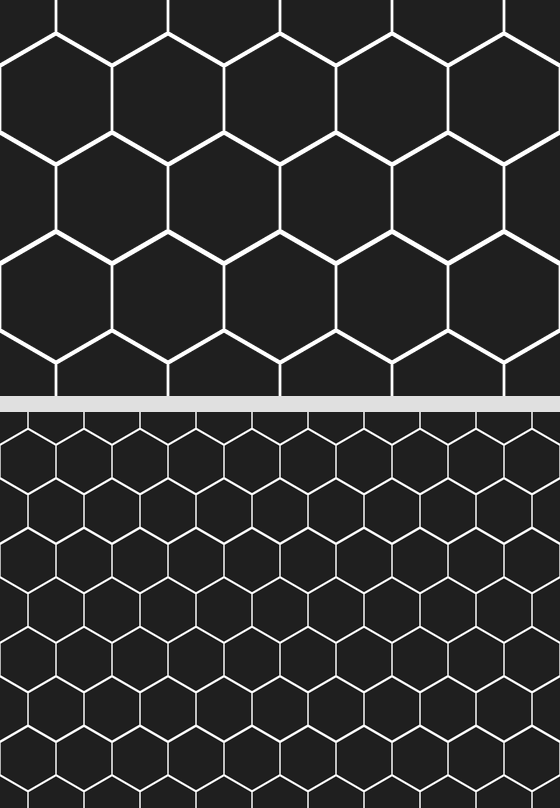
Top, the tile; bottom, the same tile 2 across and 2 down.
Write a WebGL 2 fragment shader that draws this pattern.

```glsl
#version 300 es
precision highp float;
// Honeycomb of thin white lines on charcoal: five columns by four rows.
// Each row band holds one zigzag of slanted edges plus the upright edges that
// leave its peaks upward and its valleys downward; odd rows shift half a column.

uniform vec2 u_resolution;
out vec4 outColor;

// Lengths are in column widths.
const float COLUMNS = 5.0;
const float ROWS = 4.0;                 // even, so the stagger wraps
const float ROW_PITCH = 0.882;
const float ZIGZAG_RISE = 0.2887;       // height from valley to peak
const float UPRIGHT_WIDTH = 0.0247;
const vec4 SLANT_WIDTHS = vec4(0.037, 0.043, 0.040, 0.037); // bottom row first
const vec3 CHARCOAL = vec3(0.122);
const vec3 LINE_WHITE = vec3(0.995);

// Antialiased coverage of a line, from the distance to its centre.
float lineCoverage(float dist, float width, float pixel) {
    return clamp((0.5 * width - dist) / pixel + 0.5, 0.0, 1.0);
}

void main() {
    vec2 grid = gl_FragCoord.xy / u_resolution * vec2(COLUMNS, ROWS);
    float pixel = COLUMNS / u_resolution.x;

    // Row band, with its height measured from the middle
    float row = mod(floor(grid.y), ROWS);
    float y = (fract(grid.y) - 0.5) * ROW_PITCH;

    // Horizontal distance to the nearest peak: 0 at peaks, 0.5 at valleys
    float stagger = 0.5 * mod(row, 2.0);
    float toPeak = abs(fract(grid.x + stagger + 0.5) - 0.5);

    // Slanted edges
    float slope = 2.0 * ZIGZAG_RISE;
    float aboveZigzag = y - (0.5 * ZIGZAG_RISE - slope * toPeak);
    float slantDist = abs(aboveZigzag) / sqrt(1.0 + slope * slope);
    float slant = lineCoverage(slantDist, SLANT_WIDTHS[int(row)], pixel);

    // Upright edges
    float uprightDist = aboveZigzag > 0.0 ? toPeak : 0.5 - toPeak;
    float upright = lineCoverage(uprightDist, UPRIGHT_WIDTH, pixel);

    outColor = vec4(mix(CHARCOAL, LINE_WHITE, max(slant, upright)), 1.0);
}
```
